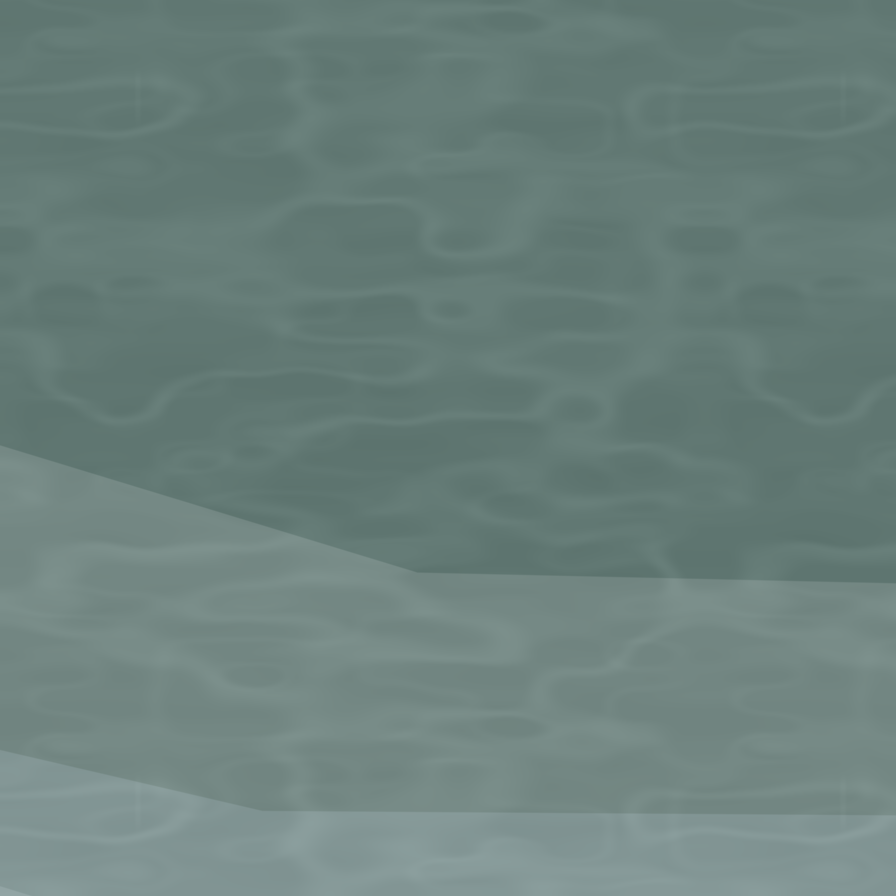
A Shadertoy shader for this background:

```glsl
#define WATER_COLOR vec3(0.370, 0.460, 0.440)
#define SHALLOW_COLOR vec3(0.446, 0.524, 0.508)
#define SHORE_COLOR vec3(0.502, 0.578, 0.574)
#define FOAM_COLOR vec3(0.555, 0.625, 0.625)
#define TILE_SIZE 0.787
#define SEAM_CENTER vec2(0.941, 0.891)
#define CREST_LIGHT 0.026
#define STREAK_LIGHT 0.016
#define SHADE_RANGE 0.018

float hash(vec2 p) {
    vec3 q = fract(vec3(p.xyx) * 0.1031);
    q += dot(q, q.yzx + 33.33);
    return fract((q.x + q.y) * q.z);
}

// Value noise that repeats after the given number of cells
float tileNoise(vec2 tileUv, vec2 cells, float seed) {
    vec2 p = tileUv * cells;
    vec2 cell = floor(p);
    vec2 f = p - cell;
    f = f * f * (3.0 - 2.0 * f);
    vec2 a = mod(cell, cells) + seed;
    vec2 b = mod(cell + 1.0, cells) + seed;
    float low = mix(hash(a), hash(vec2(b.x, a.y)), f.x);
    float high = mix(hash(vec2(a.x, b.y)), hash(b), f.x);
    return mix(low, high, f.y);
}

// Soft light line where the noise crosses its middle value
float crest(float noise, float width) {
    return 1.0 - smoothstep(0.0, width, abs(2.0 * noise - 1.0));
}

// Height of a bank made of two straight segments
float bankHeight(float x, float left, vec2 bend, float right) {
    float falling = mix(left, bend.y, x / bend.x);
    float level = mix(bend.y, right, (x - bend.x) / (1.0 - bend.x));
    return x < bend.x ? falling : level;
}

float below(float y, float height, float pixel) {
    return 1.0 - smoothstep(-pixel, pixel, y - height);
}

// Brightness of the repeating ripples
float ripples(vec2 uv) {
    vec2 p = uv / TILE_SIZE;
    p.y += 0.012 * (tileNoise(p, vec2(14.0, 12.0), 71.0) - 0.5);
    float broad = tileNoise(p, vec2(6.0, 17.0), 3.0);
    float fine = tileNoise(p, vec2(11.0, 29.0), 29.0);
    float streak = tileNoise(p, vec2(7.0, 42.0), 53.0);
    float lines = crest(mix(broad, fine, 0.25), 0.30);
    lines += 0.45 * crest(fine, 0.45);
    return CREST_LIGHT * lines + STREAK_LIGHT * (streak - 0.5);
}

// Short faint joint repeated with the ripple tile
float seam(vec2 uv) {
    vec2 d = abs(fract((uv - SEAM_CENTER) / TILE_SIZE + 0.5) - 0.5) * TILE_SIZE;
    return (1.0 - smoothstep(0.001, 0.005, d.x)) * (1.0 - smoothstep(0.018, 0.036, d.y));
}

void mainImage(out vec4 fragColor, in vec2 fragCoord) {
    vec2 uv = fragCoord / iResolution.xy;
    float pixel = 1.0 / iResolution.y;

    // Layered banks
    float shallowTop = bankHeight(uv.x, 0.503, vec2(0.466, 0.361), 0.349);
    float shoreTop = bankHeight(uv.x, 0.163, vec2(0.293, 0.095), 0.090);
    float foamTop = 0.011 - 0.31 * uv.x;
    vec3 color = WATER_COLOR + SHADE_RANGE * (uv.y - 0.6);
    vec3 shallow = SHALLOW_COLOR + SHADE_RANGE * (uv.y - 0.25);
    color = mix(color, shallow, below(uv.y, shallowTop, pixel));
    color = mix(color, SHORE_COLOR, below(uv.y, shoreTop, pixel));
    color = mix(color, FOAM_COLOR, below(uv.y, foamTop, pixel));

    // Surface relief
    color += ripples(uv) + 0.012 * seam(uv);
    fragColor = vec4(color, 1.0);
}
```
